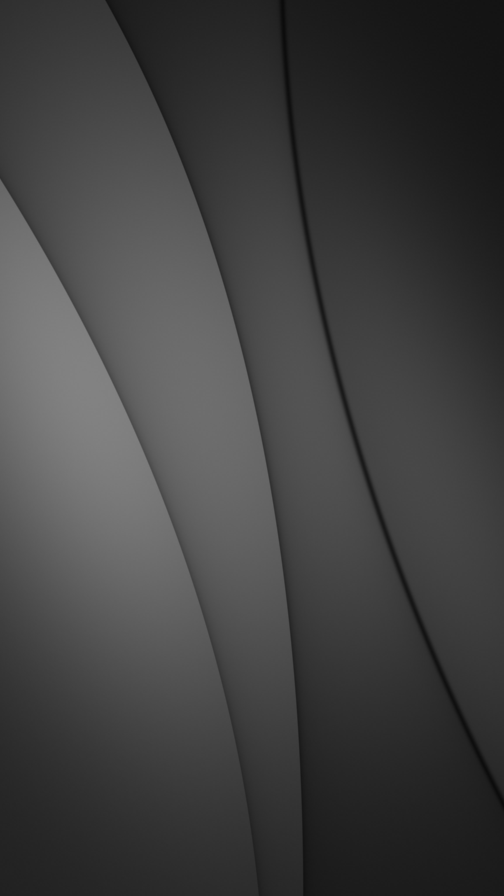
Give the GLSL for this background, as a WebGL 2 fragment shader.

```glsl
#version 300 es
precision highp float;
// Four overlapping dark grey sheets divided by three sweeping curves.
// Each sheet carries a tilted elliptical glow; the curves are polynomials
// in height, turned into distances for smooth edges and soft shadows.

uniform vec2 u_resolution;
out vec4 outColor;

// Grey level of a sheet lit by a glow stretched along a tilted axis.
float sheet(vec2 p, vec2 center, vec2 axis, vec2 size, float base, float gain) {
    vec2 a = normalize(axis);
    vec2 d = p - center;
    vec2 q = vec2(dot(d, a), dot(d, vec2(-a.y, a.x))) / size;
    return base + gain * exp(-dot(q, q));
}

// Approximate signed distance to the curve x = edge, positive on its right.
float curveDistance(float x, float edge, float slope) {
    return (x - edge) * inversesqrt(1.0 + slope * slope);
}

// Shadow falling to the right of an edge: a tight crease and a wide falloff.
float shadow(float d, float crease, float spread) {
    float s = max(d, 0.0);
    return 1.0 - crease * exp(-s / 0.0035) - spread * exp(-s / 0.018);
}

float hash(vec2 p) {
    return fract(sin(dot(p, vec2(127.1, 311.7))) * 43758.5);
}

void main() {
    vec2 p = gl_FragCoord.xy / u_resolution.y;
    float pixel = 1.0 / u_resolution.y;
    float y = p.y;
    float t = 1.0 - y;

    // Dividing curves, from left to right
    float left = curveDistance(p.x, 0.289 - 0.095 * y - 0.332 * y * y,
                               -0.095 - 0.664 * y);
    float middle = curveDistance(p.x, 0.3385 - 0.164 * y * y - 0.057 * pow(y, 4.0),
                                 -0.328 * y - 0.228 * y * y * y);
    float right = curveDistance(p.x, 0.315 + 0.036 * t + 0.267 * t * t,
                                0.036 + 0.534 * t);

    // Glow of each sheet
    float first = sheet(p, vec2(0.10, 0.57), vec2(0.40, -0.92), vec2(0.43, 0.205), 0.12, 0.39);
    float second = sheet(p, vec2(0.221, 0.557), vec2(0.30, -0.95), vec2(0.42, 0.25), 0.11, 0.32);
    float third = sheet(p, vec2(0.345, 0.55), vec2(0.25, -0.97), vec2(0.38, 0.25), 0.08, 0.25);
    float fourth = sheet(p, vec2(0.456, 0.49), vec2(0.42, -0.91), vec2(0.42, 0.16), 0.075, 0.205);

    // Shadows cast by the left sheets, and a dark groove at the right curve
    second *= shadow(left, 0.18, 0.14);
    third *= shadow(middle, 0.30, 0.16);
    third *= 1.0 - 0.14 * exp(-abs(right) / 0.012);

    // Stack the sheets with smooth edges
    float grey = mix(first, second, smoothstep(-pixel, pixel, left));
    grey = mix(grey, third, smoothstep(-pixel, pixel, middle));
    grey = mix(grey, fourth, smoothstep(-pixel, pixel, right));
    float groove = right / 0.0034;
    grey *= 1.0 - 0.62 * exp(-groove * groove);

    // Faint grain to hide banding
    grey += (hash(floor(p * 512.0)) - 0.5) * 0.004;
    outColor = vec4(vec3(grey), 1.0);
}
```
